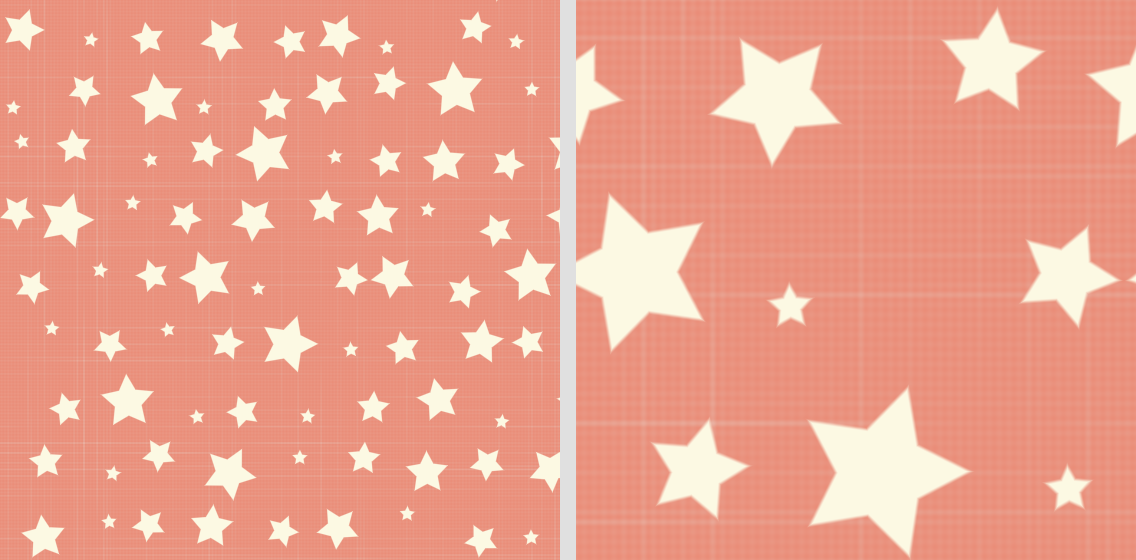
Left: the whole. Right: its middle third, enlarged.
This pattern is drawn by a three.js fragment shader. Its source:

```glsl
// Cream five-pointed stars in four sizes scattered over coral woven linen.
varying vec2 vUv;

const float PI = 3.14159;
const float CELLS = 9.0;      // star cells across the canvas
const float THREADS = 170.0;  // linen threads across the canvas
const float SOFTNESS = 0.0014;

const vec3 CORAL = vec3(0.917, 0.553, 0.472);
const vec3 PALE_THREAD = vec3(0.91, 0.75, 0.70);
const vec3 CREAM = vec3(0.988, 0.976, 0.892);

float hash(vec2 p) {
  return fract(sin(dot(p, vec2(127.1, 311.7))) * 43758.5453);
}

float noise1(float x, float seed) {
  float i = floor(x);
  float f = fract(x);
  return mix(hash(vec2(i, seed)), hash(vec2(i + 1.0, seed)), f * f * (3.0 - 2.0 * f));
}

// Signed distance to a star with one tip along +x, negative inside.
float starDistance(vec2 p, float radius, float innerRatio) {
  float halfStep = PI / 5.0;
  float a = abs(mod(atan(p.y, p.x) + halfStep, 2.0 * halfStep) - halfStep);
  vec2 folded = length(p) * vec2(cos(a), sin(a));
  vec2 tip = vec2(radius, 0.0);
  vec2 edge = radius * innerRatio * vec2(cos(halfStep), sin(halfStep)) - tip;
  return dot(folded - tip, normalize(vec2(edge.y, -edge.x)));
}

// Sizes cycle over the cells so that large stars have smaller neighbours.
float starRadius(vec2 cell) {
  float kind = mod(cell.x + 2.0 * cell.y, 5.0);
  float pick = hash(cell + 41.3);
  float radius = 0.0305;
  if (kind < 0.5) radius = pick < 0.7 ? 0.0505 : 0.039;
  else if (kind < 1.5) radius = 0.0138;
  else if (kind > 2.5 && kind < 3.5) radius = pick < 0.5 ? 0.039 : 0.0138;
  return radius * mix(0.96, 1.05, hash(cell + 17.9));
}

// Nearest star, searched in rows that are each shifted by a random amount.
float starField(vec2 uv) {
  vec2 p = uv * CELLS;
  float nearest = 1.0;
  for (int j = -1; j <= 1; j++) {
    float row = floor(p.y) + float(j);
    float shift = hash(vec2(row, 5.7));
    for (int i = -1; i <= 1; i++) {
      vec2 cell = vec2(floor(p.x - shift) + float(i), row);
      float radius = starRadius(cell);
      vec2 jitter = vec2(hash(cell + 3.1), hash(cell + 8.6)) * 2.0 - 1.0;
      vec2 center = (cell + vec2(0.5 + shift, 0.5)) / CELLS;
      center += jitter * (0.04 - 0.55 * radius);
      // Tiny stars stand nearly upright, the others turn freely.
      float swing = radius < 0.02 ? 0.25 : PI / 5.0;
      float turn = 0.5 * PI + swing * (2.0 * hash(cell + 23.4) - 1.0);
      vec2 q = uv - center;
      q = vec2(cos(turn) * q.x + sin(turn) * q.y, cos(turn) * q.y - sin(turn) * q.x);
      nearest = min(nearest, starDistance(q, radius, 0.51));
    }
  }
  return nearest;
}

// Pale parallel threads of uneven strength that fade along their length.
float threads(float across, float along, float seed) {
  float x = across * THREADS;
  float id = floor(x);
  float profile = 1.0 - smoothstep(0.0, 0.5, abs(fract(x) - 0.5));
  float strength = pow(hash(vec2(id, seed)), 7.0);
  float fade = noise1(along * 7.0 + 31.0 * hash(vec2(id, seed + 2.0)), id + seed);
  return profile * (0.09 + 0.42 * strength * fade);
}

void main() {
  float weave = threads(vUv.x, vUv.y, 11.0) + threads(vUv.y, vUv.x, 67.0);
  vec3 color = mix(CORAL, PALE_THREAD, min(weave, 1.0));
  float star = 1.0 - smoothstep(-SOFTNESS, SOFTNESS, starField(vUv));
  gl_FragColor = vec4(mix(color, CREAM, star), 1.0);
}
```
